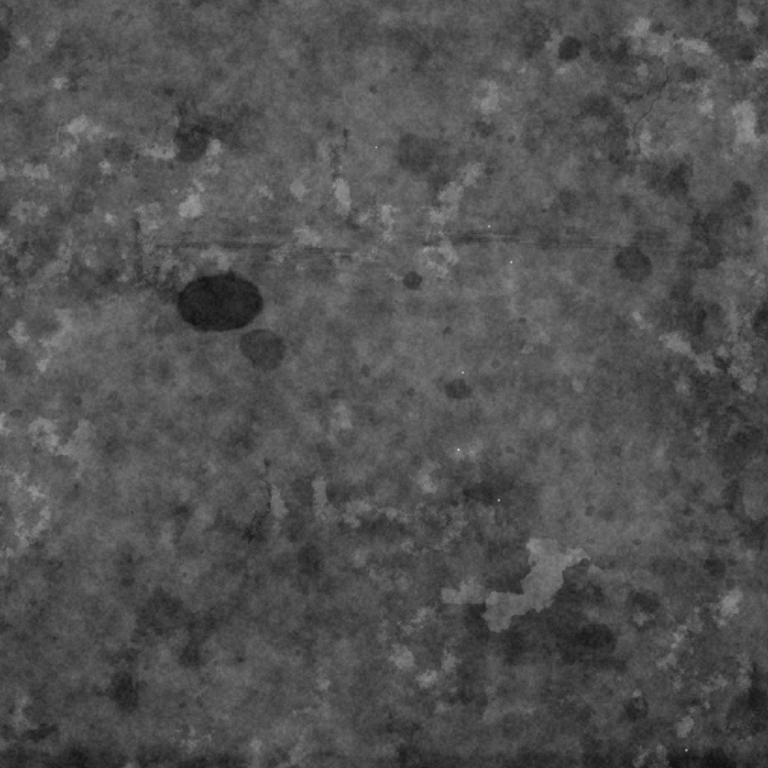
A WebGL 2 fragment shader for this texture:

```glsl
#version 300 es
precision highp float;
// Weathered grey concrete: mottled tone, stains, pale flakes, round spots, scratches and grain.

#define BASE_TONE 0.334
#define CLOUD_AMOUNT 0.17
#define MOTTLE_AMOUNT 0.23
#define GRAIN_AMOUNT 0.10
#define BLOTCH_DEPTH 0.085
#define FLAKE_LIFT 0.15
#define SPOT_DEPTH 0.36
#define STAIN_DEPTH 0.56
#define SCRATCH_DEPTH 0.07
#define DAMP_DEPTH 0.05
#define STREAK_DEPTH 0.10

uniform vec2 u_resolution;
out vec4 fragColor;

float hash(vec2 cell) {
  vec3 q = fract(cell.xyx * 0.1031);
  q += dot(q, q.yzx + 33.33);
  return fract((q.x + q.y) * q.z);
}

float noise(vec2 p) {
  vec2 i = floor(p), f = fract(p);
  f = f * f * (3.0 - 2.0 * f);
  float low = mix(hash(i), hash(i + vec2(1, 0)), f.x);
  float high = mix(hash(i + vec2(0, 1)), hash(i + vec2(1, 1)), f.x);
  return mix(low, high, f.y);
}

// Layered noise in 0..1, averaging 0.5
float fbm(vec2 p) {
  float sum = 0.0, weight = 0.5, total = 0.0;
  for (int i = 0; i < 5; i++) {
    sum += weight * noise(p);
    total += weight;
    weight *= 0.58;
    p = mat2(0.8, 0.6, -0.6, 0.8) * p * 2.03 + 17.3;
  }
  return sum / total;
}

float segmentDistance(vec2 p, vec2 a, vec2 b) {
  vec2 d = b - a;
  return length(p - a - d * clamp(dot(p - a, d) / dot(d, d), 0.0, 1.0));
}

float glow(vec2 p, vec2 centre, vec2 size) {
  vec2 d = (p - centre) / size;
  return exp(-dot(d, d));
}

// Round marks on a jittered grid; radii are fractions of the canvas
float spots(vec2 p, float cells, float chance, float minRadius, float maxRadius) {
  float cover = 0.0;
  vec2 home = floor(p * cells);
  for (int k = 0; k < 9; k++) {
    vec2 cell = home + vec2(k % 3 - 1, k / 3 - 1);
    vec2 seed = cell + cells * 3.0;
    vec2 centre = (cell + 0.15 + 0.7 * vec2(hash(seed + 11.0), hash(seed + 47.0))) / cells;
    float radius = mix(minRadius, maxRadius, hash(seed + 83.0));
    float edge = 0.0015 + 0.12 * radius;
    float disc = 1.0 - smoothstep(radius - edge, radius + edge, length(p - centre));
    float strength = 0.6 + 0.4 * hash(seed + 131.0);
    cover = max(cover, disc * strength * step(hash(seed), chance));
  }
  return cover;
}

// Sparse steep hairlines, bent by the warped position
float scratches(vec2 p) {
  float cover = 0.0;
  vec2 home = floor(p * 5.0);
  for (int k = 0; k < 9; k++) {
    vec2 cell = home + vec2(k % 3 - 1, k / 3 - 1);
    vec2 centre = (cell + vec2(hash(cell + 21.0), hash(cell + 57.0))) / 5.0;
    vec2 arm = vec2(hash(cell + 91.0) - 0.5, 0.8) * 0.065;
    float d = segmentDistance(p, centre - arm, centre + arm);
    cover = max(cover, (1.0 - smoothstep(0.001, 0.005, d)) * step(hash(cell + 5.0), 0.16));
  }
  return cover;
}

void main() {
  vec2 p = gl_FragCoord.xy / u_resolution;
  vec2 wobble = vec2(fbm(p * 16.0 + 3.0), fbm(p * 16.0 + 41.0)) - 0.5;
  vec2 warped = p + 0.03 * wobble;
  vec2 ragged = p + 0.09 * wobble;
  float cloud = fbm(p * 4.0 + 9.0);

  // Clouded base with broad lighter and damper areas
  float tone = BASE_TONE + CLOUD_AMOUNT * (cloud - 0.5);
  tone += MOTTLE_AMOUNT * (fbm(p * 42.0 + 60.0) - 0.5);
  tone += 0.045 * glow(p, vec2(0.17, 0.52), vec2(0.25, 0.14));
  tone -= DAMP_DEPTH * (1.0 - smoothstep(0.27, 0.4, ragged.y + 0.2 * (cloud - 0.5)));
  tone -= DAMP_DEPTH * glow(ragged, vec2(0.94, 0.5), vec2(0.18, 0.09));

  // Horizontal seam of dragged streaks
  float streak = smoothstep(0.42, 0.62, fbm(p * vec2(7.0, 48.0) + 30.0));
  tone -= STREAK_DEPTH * streak * glow(p, vec2(0.5, 0.68), vec2(0.45, 0.032));

  // Dark blotches, densest at the upper right
  float blotchZone = smoothstep(0.35, 0.65, fbm(p * 5.0 + 70.0) + 0.12 * (p.x + p.y - 1.0));
  tone -= BLOTCH_DEPTH * blotchZone * smoothstep(0.53, 0.64, fbm(p * 19.0 + 25.0));

  // Pale flakes and a peeled patch beside a dark halo
  float flakeZone = smoothstep(0.42, 0.64, fbm(p * 5.5 + 120.0));
  tone += FLAKE_LIFT * flakeZone * smoothstep(0.52, 0.72, fbm(p * 36.0 + 90.0));
  tone -= 0.06 * (1.0 - smoothstep(0.07, 0.09, length(ragged - vec2(0.69, 0.22))));
  float peel = segmentDistance(ragged, vec2(0.67, 0.205), vec2(0.725, 0.27));
  tone += 0.15 * (1.0 - smoothstep(0.02, 0.028, peel));

  // Deep stain with a soft tail running to the left edge
  float tail = segmentDistance(ragged, vec2(-0.1, 0.66), vec2(0.24, 0.635));
  tone -= 0.085 * (1.0 - smoothstep(0.012, 0.035, tail));
  float stain = length((warped - vec2(0.285, 0.605)) / vec2(0.053, 0.044));
  tone *= 1.0 - STAIN_DEPTH * (1.0 - smoothstep(0.88, 1.06, stain));

  // Round spots, small pits and scratches
  tone *= 1.0 - SPOT_DEPTH * spots(warped, 7.0, 0.22, 0.011, 0.03);
  tone *= 1.0 - 0.6 * SPOT_DEPTH * spots(warped, 32.0, 0.2, 0.002, 0.007);
  tone -= SCRATCH_DEPTH * scratches(ragged);

  // Shaded lower border, fine grain and rare white specks
  tone -= 0.07 * (1.0 - smoothstep(0.012, 0.03, warped.y));
  tone += GRAIN_AMOUNT * (0.55 * noise(p * 230.0) + 0.45 * noise(p * 410.0 + 7.0) - 0.5);
  tone += 0.5 * spots(p, 13.0, 0.025, 0.0008, 0.0016);

  fragColor = vec4(vec3(clamp(tone, 0.08, 1.0)), 1.0);
}
```
